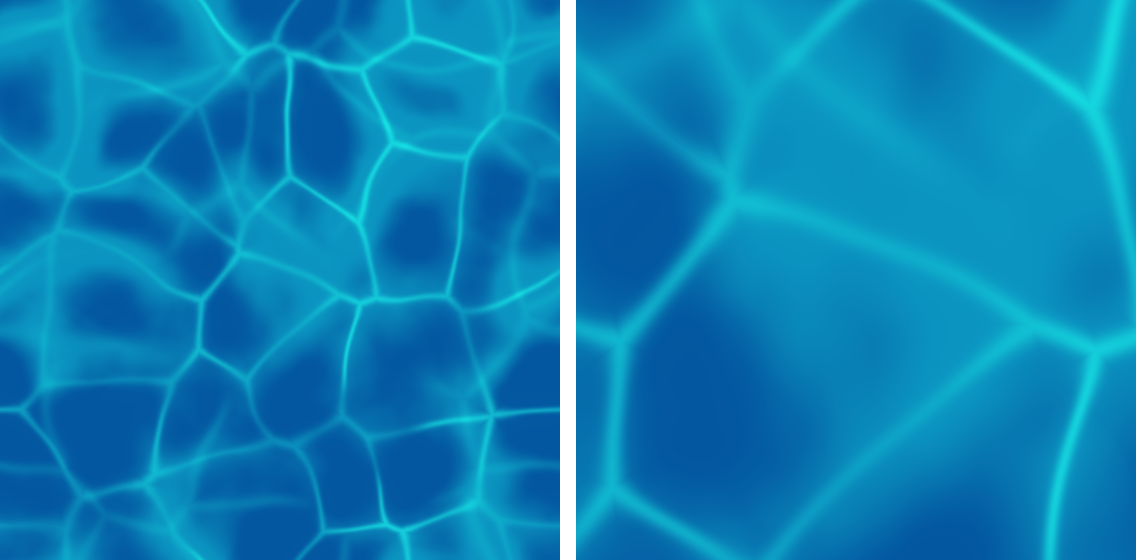
Left: the whole. Right: its middle third, enlarged.
Write a three.js fragment shader that draws this texture.

```glsl
// Sunlit pool water: thin bright caustic lines over soft blue pools of light.
// Two warped, wrapping Voronoi nets give lines and glow; wrapping value noise
// varies their strength, so the tile repeats without a seam.

#define MAIN_CELLS 5.0
#define FAINT_CELLS 4.0
#define WARP 0.085
#define LINE_WIDTH 0.025
#define FAINT_WIDTH 0.045
#define CLOUDINESS 1.35
#define ROUNDNESS 12.0
#define DEEP vec3(0.012, 0.342, 0.628)
#define SHALLOW vec3(0.042, 0.578, 0.752)
#define GLINT vec3(0.090, 0.890, 0.895)

varying vec2 vUv;

vec2 hash2(vec2 cell, float seed) {
  vec3 q = fract(cell.xyx * vec3(0.1031, 0.1030, 0.0973) + seed * 0.137);
  q += dot(q, q.yzx + 33.33);
  return fract((q.xx + q.yz) * q.zy);
}

vec2 wrapCell(vec2 cell, float period) {
  return floor(mod(cell + 0.5, period));
}

// Two independent channels of value noise, repeating once per tile
vec2 noise2(vec2 uv, float period, float seed) {
  vec2 p = uv * period + 0.37;
  vec2 i = floor(p);
  vec2 f = p - i;
  f = f * f * f * (f * (f * 6.0 - 15.0) + 10.0);
  vec2 a = hash2(wrapCell(i, period), seed);
  vec2 b = hash2(wrapCell(i + vec2(1.0, 0.0), period), seed);
  vec2 c = hash2(wrapCell(i + vec2(0.0, 1.0), period), seed);
  vec2 d = hash2(wrapCell(i + vec2(1.0, 1.0), period), seed);
  return mix(mix(a, b, f.x), mix(c, d, f.x), f.y);
}

float cloud(vec2 uv, float period, float seed) {
  float sum = 0.0;
  float weight = 0.57;
  for (int k = 0; k < 4; k++) {
    sum += weight * noise2(uv, period, seed + float(k)).x;
    period *= 2.0;
    weight *= 0.45;
  }
  return sum;
}

vec2 warp(vec2 uv, float seed) {
  vec2 bend = noise2(uv, 5.0, seed) - 0.5;
  vec2 ripple = noise2(uv, 11.0, seed + 1.0) - 0.5;
  return uv + WARP * (bend + 0.2 * ripple);
}

vec2 cellPoint(vec2 cell, float period, float seed) {
  return 0.02 + 0.96 * hash2(wrapCell(cell, period), seed);
}

// x: distance to the nearest cell wall, y: the same rounded, z: junction
vec3 cellWalls(vec2 uv, float period, float seed) {
  vec2 p = uv * period + 0.5;
  vec2 home = floor(p);
  vec2 f = p - home;
  vec2 nearest = vec2(9.0);
  for (int y = -2; y <= 2; y++) {
    for (int x = -2; x <= 2; x++) {
      vec2 offset = vec2(float(x), float(y));
      vec2 r = offset + cellPoint(home + offset, period, seed) - f;
      if (dot(r, r) < dot(nearest, nearest)) nearest = r;
    }
  }
  float wall = 9.0;
  float sum = 0.0;
  for (int y = -2; y <= 2; y++) {
    for (int x = -2; x <= 2; x++) {
      vec2 offset = vec2(float(x), float(y));
      vec2 r = offset + cellPoint(home + offset, period, seed) - f;
      vec2 gap = r - nearest;
      if (dot(gap, gap) > 0.00001) {
        float d = dot(0.5 * (r + nearest), normalize(gap));
        wall = min(wall, d);
        sum += exp(-ROUNDNESS * d);
      }
    }
  }
  float junction = clamp(sum * exp(ROUNDNESS * wall) - 1.0, 0.0, 1.0);
  return vec3(wall, -log(sum) / ROUNDNESS, junction);
}

float ridge(float d, float width) {
  return exp(-d * d / (width * width));
}

void main() {
  vec3 net = cellWalls(warp(vUv, 3.0), MAIN_CELLS, 11.0);
  vec3 faintNet = cellWalls(warp(vUv, 23.0), FAINT_CELLS, 37.0);
  vec2 strength = noise2(vUv, 7.0, 51.0);
  vec2 patches = noise2(vUv, 4.0, 63.0);

  // Cloudy pools of light with dark rounded hollows
  float bands = ridge(faintNet.y, 0.15) * 0.7 * patches.x;
  float light = 0.53 - 1.3 * net.y + bands;
  light += CLOUDINESS * (cloud(warp(vUv, 71.0), 5.0, 83.0) - 0.5);
  vec3 color = mix(DEEP, SHALLOW, smoothstep(0.13, 0.87, light));

  // Faint wide lines, then bright narrow ones that flare at junctions
  float faint = ridge(faintNet.x, FAINT_WIDTH);
  faint *= 0.2 * smoothstep(0.25, 0.7, patches.y);
  float glow = smoothstep(0.3, 0.9, strength.x);
  float line = ridge(net.x, mix(1.35, 1.0, glow) * LINE_WIDTH * (1.0 + 0.5 * net.z));
  line *= mix(0.17, 0.72, glow) + 0.22 * net.z * strength.y;
  float halo = 0.05 * glow * exp(-14.0 * net.x);
  color = mix(color, GLINT, clamp(line + faint + halo, 0.0, 1.0));
  gl_FragColor = vec4(color, 1.0);
}
```
